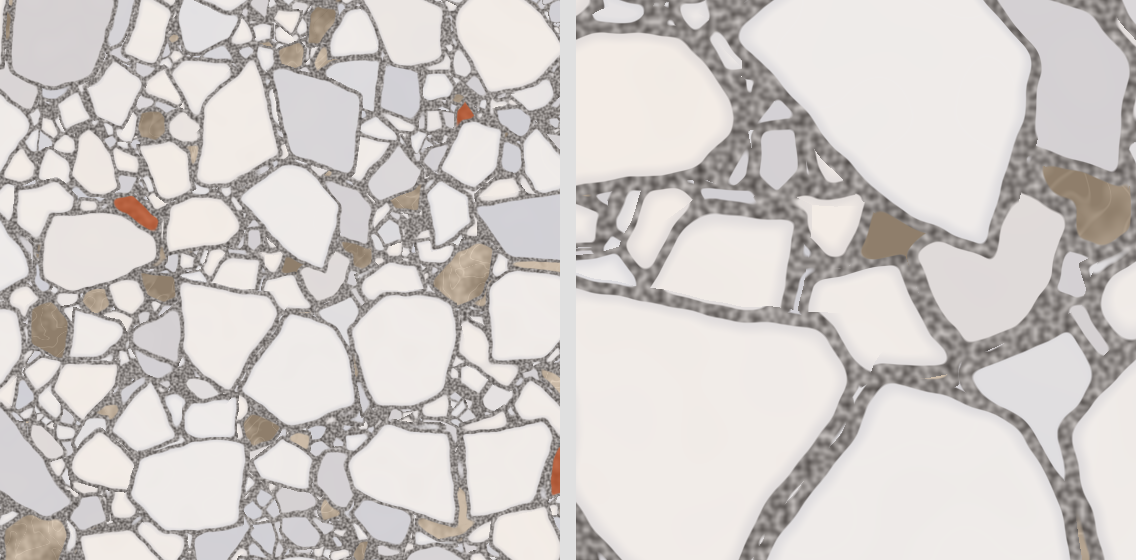
Left, the full canvas; right, a detail of the centre.
Reproduce this texture procedurally as a Shadertoy shader.

```glsl
// Terrazzo: white, tan and brick-red marble chips of many sizes in speckled grey cement.

const int LAYERS = 5;
const float CELLS[LAYERS] = float[](5.2, 9.0, 16.0, 29.0, 52.0);   // chips per canvas side
const float KEEP[LAYERS] = float[](0.60, 0.74, 0.74, 0.66, 0.45);  // share of cells holding a chip
const float TAN_SHARE[LAYERS] = float[](0.07, 0.15, 0.09, 0.08, 0.06);
const float RED_SHARE[LAYERS] = float[](0.0, 0.05, 0.015, 0.0, 0.0);

const vec3 CEMENT = vec3(0.545, 0.525, 0.515);
const vec3 WARM_WHITE = vec3(0.945, 0.925, 0.910);
const vec3 COOL_WHITE = vec3(0.825, 0.815, 0.830);
const vec3 TAN_LIGHT = vec3(0.800, 0.735, 0.660);
const vec3 TAN_DARK = vec3(0.560, 0.495, 0.420);
const vec3 BRICK_RED = vec3(0.710, 0.380, 0.250);

const float GAP = 0.007;          // cement left between chips of different layers
const float SPECKLE_SCALE = 215.0;
const float SPECKLE_CONTRAST = 0.30;
const float FAR = 1.0;
const float TAU = 6.2832;

vec2 hash2(vec2 p) {
    vec3 q = fract(p.xyx * vec3(0.1031, 0.1030, 0.0973));
    q += dot(q, q.yzx + 33.33);
    return fract((q.xx + q.yz) * q.zy);
}

float gradientNoise(vec2 p) {
    vec2 cell = floor(p), f = p - cell;
    vec2 u = f * f * f * (f * (f * 6.0 - 15.0) + 10.0);
    float corner[4];
    for (int i = 0; i < 4; i++) {
        vec2 o = vec2(float(i & 1), float(i >> 1));
        float angle = TAU * hash2(cell + o + 71.0).x;
        corner[i] = dot(vec2(cos(angle), sin(angle)), f - o);
    }
    return mix(mix(corner[0], corner[1], u.x), mix(corner[2], corner[3], u.x), u.y);
}

float smoothMax(float a, float b, float k) {
    float h = max(k - abs(a - b), 0.0) / k;
    return max(a, b) + 0.25 * h * h * k;
}

vec2 chipCentre(vec2 cell, float seed) {
    return cell + 0.1 + 0.8 * hash2(cell + seed);
}

// Signed distance to the chip of the Voronoi cell around p; also gives the cell
float chipDistance(vec2 p, float cells, float keep, float seed, out vec2 id) {
    vec2 q = p * cells, base = floor(q);
    vec2 toCentre = vec2(8.0);
    id = base;
    for (int y = -1; y <= 1; y++)
    for (int x = -1; x <= 1; x++) {
        vec2 cell = base + vec2(x, y);
        vec2 r = chipCentre(cell, seed) - q;
        if (dot(r, r) < dot(toCentre, toCentre)) { toCentre = r; id = cell; }
    }
    vec2 rnd = hash2(id + seed + 17.0);
    if (rnd.x > keep) return FAR;

    // Cell walls, pulled in by a random margin
    float d = -2.0;
    float inset = mix(0.035, 0.09, rnd.y);
    for (int y = -2; y <= 2; y++)
    for (int x = -2; x <= 2; x++) {
        if (x == 0 && y == 0) continue;
        vec2 r = chipCentre(id + vec2(x, y), seed) - q;
        float wall = dot(0.5 * (toCentre + r), normalize(r - toCentre));
        d = smoothMax(d, inset - wall, 0.05);
    }

    // Random straight breaks, on a randomly turned and stretched polygon
    vec2 shape = hash2(id + seed + 39.0);
    float turn = TAU * shape.x, c = cos(turn), s = sin(turn);
    vec2 local = mat2(c, s, -s, c) * toCentre;
    local *= vec2(0.85, mix(0.9, 1.45, shape.y));
    for (int i = 0; i < 6; i++) {
        vec2 h = hash2(id + seed + 53.0 + 7.0 * float(i));
        float angle = (float(i) + 0.8 * h.x) * TAU / 6.0;
        float side = dot(local, vec2(cos(angle), sin(angle))) - mix(0.36, 0.60, h.y);
        d = smoothMax(d, side, 0.05);
    }
    return d / cells;
}

vec3 chipColour(vec2 p, vec2 id, float d, int layer) {
    vec2 kind = hash2(id + 91.0 + 13.0 * float(layer));
    vec2 tone = hash2(id + 137.0 + 13.0 * float(layer));
    float cloud = gradientNoise(p * 16.0 + 9.0 * tone);
    float grit = gradientNoise(p * 75.0);
    float redShare = RED_SHARE[layer];
    if (kind.x < redShare) return BRICK_RED + 0.07 * grit + 0.05 * cloud;
    if (kind.x < redShare + TAN_SHARE[layer]) {
        float vein = 1.0 - smoothstep(0.0, 0.07, abs(gradientNoise(p * 38.0 + 2.0 * cloud)));
        vec3 stone = mix(TAN_DARK, TAN_LIGHT, clamp(tone.x + 0.9 * cloud + 0.4 * grit, 0.0, 1.0));
        return stone + 0.09 * vein * (tone.y - 0.2);
    }
    // White marble: small chips are cooler, rims are translucent
    float cool = smoothstep(0.62, 0.95, tone.x + 0.09 * float(layer));
    cool = max(cool, 0.55 * smoothstep(-0.009, 0.0, d));
    vec3 stone = mix(WARM_WHITE, COOL_WHITE, clamp(cool + 0.2 * cloud, 0.0, 1.0));
    return stone + 0.02 * (tone.y - 0.5) * vec3(1.0, 0.2, -0.8) + 0.015 * cloud;
}

void mainImage(out vec4 fragColor, in vec2 fragCoord) {
    float side = min(iResolution.x, iResolution.y);
    vec2 p = fragCoord / side;
    float edge = 1.1 / side;

    // Cement with fine sand
    float sand = gradientNoise(p * SPECKLE_SCALE) + 0.5 * gradientNoise(p * SPECKLE_SCALE * 0.53 + 5.0);
    vec3 colour = CEMENT + SPECKLE_CONTRAST * sand + 0.04 * gradientNoise(p * 5.0);

    // Chips from large to small, each layer filling the space left over
    vec2 bent = p + 0.008 * vec2(gradientNoise(p * 13.0), gradientNoise(p * 13.0 + 40.0));
    bent += 0.0025 * vec2(gradientNoise(p * 48.0), gradientNoise(p * 48.0 + 80.0));
    float taken = FAR;
    for (int i = 0; i < LAYERS; i++) {
        vec2 id;
        float d = chipDistance(bent + 3.0, CELLS[i], KEEP[i], 23.0 * float(i), id);
        d = smoothMax(d, GAP - taken, 0.16 / CELLS[i]);
        colour = mix(colour, chipColour(p, id, d, i), 1.0 - smoothstep(-edge, edge, d));
        taken = min(taken, d);
    }
    fragColor = vec4(clamp(colour, 0.0, 1.0), 1.0);
}
```
